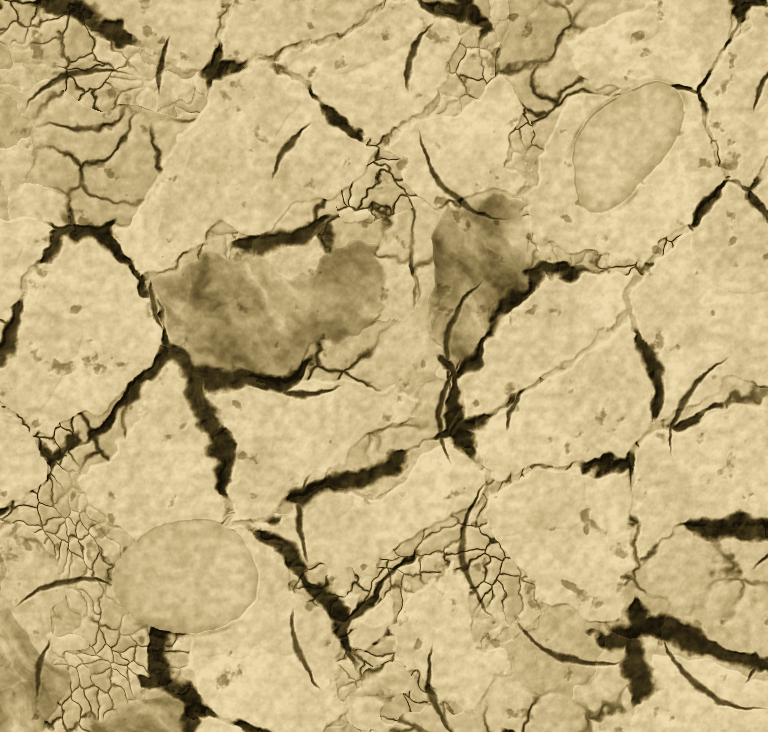
Reproduce this texture procedurally as a Shadertoy shader.

```glsl
// Dry, cracked earth: warped cellular plates with ragged rims lie over cellular
// rubble of mixed size, with worn oval pebbles, thin gaps and short fissures.
// A height field is lit by its slope, and its tone is mapped to sandy colour.

#define PLATES 4.6        // plates per canvas height
#define RUBBLE 14.0       // loose chips per canvas height
#define PEBBLES 3.0       // pebble grid cells per canvas height
#define PEBBLE_SHARE 0.33
#define FISSURES 6.0      // fissure grid cells per canvas height
#define WARP 0.032        // broad bending of the plates
#define RAGGED 0.055      // tearing of the rims
#define PLATE_TONE 0.865
#define RUBBLE_TONE 0.79
#define RELIEF_GAIN 0.25
#define GRAIN 0.21
#define LIGHT_DIR vec2(-0.6, 0.8)

vec2 hash2(vec2 p) {
    return fract(sin(vec2(dot(p, vec2(127.1, 311.7)), dot(p, vec2(269.5, 183.3)))) * 43758.5);
}

mat2 spin(float a) { return mat2(cos(a), -sin(a), sin(a), cos(a)); }

float noise(vec2 p) {
    vec2 i = floor(p), f = fract(p);
    f = f * f * (3.0 - 2.0 * f);
    return mix(mix(hash2(i).x, hash2(i + vec2(1, 0)).x, f.x),
               mix(hash2(i + vec2(0, 1)).x, hash2(i + vec2(1, 1)).x, f.x), f.y);
}

float fbm(vec2 p) {
    float sum = 0.0, amp = 0.53;
    for (int i = 0; i < 4; i++) {
        sum += amp * noise(p);
        p = mat2(1.6, 1.2, -1.2, 1.6) * p + 5.3;
        amp *= 0.5;
    }
    return sum;
}

// Layered sines, used for bending
vec2 sway(vec2 p) {
    vec2 sum = vec2(0);
    float amp = 1.0;
    for (int i = 0; i < 3; i++) {
        sum += amp * sin(p.yx + 1.3 * sin(p));
        p = mat2(1.6, 1.2, -1.2, 1.6) * p + 2.1;
        amp *= 0.5;
    }
    return sum;
}

// Cellular noise: x = distance to the border, y = random value of the cell
vec2 cells(vec2 p) {
    vec2 base = floor(p), f = fract(p), nearest = vec2(0), id = vec2(0);
    float best = 9.0, border = 9.0;
    for (int k = 0; k < 9; k++) {
        vec2 g = vec2(k % 3, k / 3) - 1.0;
        vec2 r = g + hash2(base + g) - f;
        if (dot(r, r) < best) { best = dot(r, r); nearest = r; id = g; }
    }
    for (int k = 0; k < 25; k++) {
        vec2 g = id + vec2(k % 5, k / 5) - 2.0;
        vec2 r = g + hash2(base + g) - f, d = r - nearest;
        if (dot(d, d) > 1e-4) border = min(border, dot(0.5 * (r + nearest), normalize(d)));
    }
    return vec2(border, hash2(base + id + 71.0).x);
}

// Scaled distance to the closest pebble, 1 on its outline
float pebble(vec2 p) {
    float k = 9.0;
    for (int i = 0; i < 9; i++) {
        vec2 c = floor(p) + vec2(i % 3, i / 3) - 1.0;
        vec2 place = hash2(c + 13.0), kind = hash2(c + 37.0);
        if (kind.x > PEBBLE_SHARE) continue;
        vec2 d = spin(3.14 * kind.y) * (p - c - 0.2 - 0.6 * place);
        k = min(k, length(d / (vec2(0.15, 0.22) + 0.10 * place.yx)));
    }
    return k;
}

// Darkness of short, bent, tapering fissures
float fissure(vec2 p) {
    float dark = 0.0;
    for (int i = 0; i < 9; i++) {
        vec2 c = floor(p) + vec2(i % 3, i / 3) - 1.0;
        vec2 place = hash2(c + 5.0), kind = hash2(c + 91.0);
        if (kind.x > 0.55) continue;
        vec2 d = spin(3.14 * kind.y) * (p - c - 0.2 - 0.6 * place);
        float w = 0.035 * (1.0 - abs(d.x) / (0.2 + 0.45 * place.x));
        float line = 1.0 - smoothstep(0.3 * w, w + 0.01, abs(d.y + 0.7 * d.x * d.x));
        dark = max(dark, line * smoothstep(0.0, 0.012, w));
    }
    return dark;
}

// Height of the ground; also gives its unlit tone
float relief(vec2 p, out float tone) {
    vec2 tear = vec2(fbm(p * 15.0), fbm(p * 15.0 + 40.0)) - 0.5;
    vec2 nick = vec2(fbm(p * 60.0), fbm(p * 60.0 + 9.0)) - 0.5;
    vec2 q = p + WARP * sway(p * 4.0) + RAGGED * tear + 0.012 * nick;
    vec2 plate = cells(q * PLATES);
    float size = RUBBLE * mix(1.0, 2.3, step(0.5, fbm(p * 5.0 + 50.0)));
    vec2 chip = cells((q + 0.4 * RAGGED * tear) * size);

    // Plates with flaked ledges, some broken to rubble, few of dark shale
    float rim = mix(0.01, 0.20, smoothstep(0.40, 0.62, fbm(p * 6.0 + 7.0)));
    float broken = step(0.70, plate.y) * step(plate.y, 0.95);
    float top = smoothstep(rim, rim + 0.025, plate.x) * (1.0 - broken);
    float ledge = smoothstep(0.53, 0.55, fbm(p * 6.0 + 31.0));
    float shale = step(0.95, plate.y) * top;
    float topTone = PLATE_TONE - 0.03 * ledge + 0.12 * (fbm(p * 12.0) - 0.5);
    float seam = smoothstep(0.38, 0.68, fbm(p * 9.0 + 60.0));
    float lowTone = RUBBLE_TONE + 0.10 * (chip.y - 0.5) - 0.55 * seam * (1.0 - smoothstep(0.0, 0.09, chip.x));
    tone = mix(lowTone, topTone, top);
    tone -= shale * (0.22 - 0.6 * (fbm(mat2(10.0, 24.0, -8.0, 30.0) * q) - 0.5));

    // Broken gaps along the borders, fissures, and small pits
    float gap = 0.065 * smoothstep(0.47, 0.68, fbm(p * 8.0 + 20.0));
    float dark = smoothstep(0.0, 0.02, gap) * (1.0 - smoothstep(gap * 0.5, gap + 0.012, plate.x));
    dark = max(dark, 0.8 * fissure((p + 0.25 * RAGGED * tear + 0.008 * nick) * FISSURES));
    dark = max(dark, 0.35 * smoothstep(0.68, 0.80, fbm(p * 40.0 + 17.0)));
    float height = mix(0.4 * smoothstep(0.0, 0.22, chip.x) + 0.3 * chip.y, 1.0 + 0.3 * ledge, top);
    height += 1.1 * fbm(p * 36.0) - 0.6 * dark;
    tone = mix(tone, 0.13 + 0.12 * chip.y, dark);

    // Worn pebbles, unevenly shadowed
    float k = pebble((p + 0.016 * sway(p * 6.0) + 0.006 * nick) * PEBBLES);
    float seat = smoothstep(1.0, 1.02, k) * (1.0 - smoothstep(1.02, 1.12, k));
    tone *= 1.0 - 0.55 * seat * seam;
    float body = 1.0 - smoothstep(0.98, 1.01, k);
    float dome = 1.3 * sqrt(max(1.0 - k * k, 0.0)) + 0.5 * fbm(p * 36.0);
    float worn = 0.84 - 0.12 * pow(min(k, 1.0), 5.0) + 0.14 * (fbm(p * 12.0) - 0.5);
    tone = mix(tone, worn, body);
    return mix(height, dome + 0.9, body);
}

void mainImage(out vec4 fragColor, in vec2 fragCoord) {
    vec2 p = fragCoord / iResolution.y + 3.0;
    float tone, unused;
    float slope = relief(p, tone) - relief(p + 0.003 * LIGHT_DIR, unused);
    float v = tone + clamp(RELIEF_GAIN * slope, -0.24, 0.06) + GRAIN * (fbm(p * 100.0) - 0.5);
    v = clamp(v, 0.08, 0.93);

    // Tone to sand colour: shadows turn browner
    fragColor = vec4(v, v * (0.79 + 0.14 * v), v * (0.28 + 0.48 * v), 1.0);
}
```
